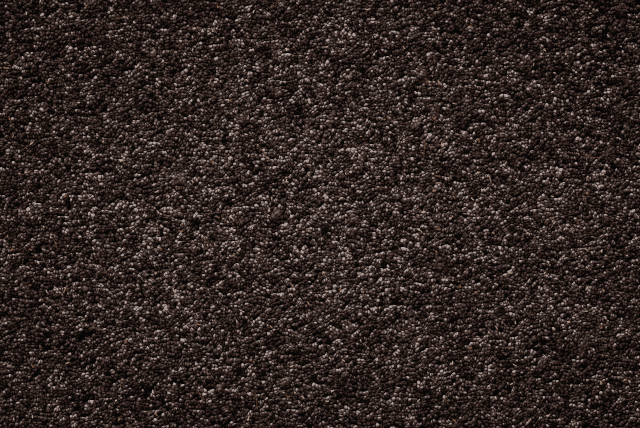
Give the GLSL for this texture, as a Shadertoy shader.

```glsl
#define GRAIN_FREQ 135.0
#define CRUMB_FREQ 66.0
#define CLOD_FREQ 15.0
#define PEBBLE_FREQ 34.0
#define FLECK_FREQ 23.0
#define FIBRE_FREQ 5.5
#define CONTRAST 1.65
#define VIGNETTE 1.6
#define LIGHT vec2(-0.28, 0.96)
#define PALE vec3(0.80, 0.70, 0.62)
#define RUST vec3(0.60, 0.40, 0.28)

vec3 hash3(vec2 p) {
    vec3 q = fract(p.xyx * vec3(0.1031, 0.1030, 0.0973));
    q += dot(q, q.yxz + 33.33);
    return fract((q.xxy + q.yzz) * q.zyx);
}

// Cellular grains: random tone, lit upper side, dark creases
float grains(vec2 p, float seed) {
    vec2 base = floor(p), toCentre = vec2(0.0);
    float nearest = 8.0, second = 8.0, tone = 0.0;
    for (int y = -1; y <= 1; y++)
    for (int x = -1; x <= 1; x++) {
        vec2 cell = base + vec2(x, y);
        vec3 rnd = hash3(cell + seed);
        vec2 d = p - cell - rnd.xy;
        float dist = length(d);
        if (dist < nearest) {
            second = nearest;
            nearest = dist;
            toCentre = d;
            tone = rnd.z;
        } else second = min(second, dist);
    }
    float crease = smoothstep(0.0, 0.5, second - nearest) - 0.58;
    return 1.2 * (tone - 0.5) + 1.6 * dot(toCentre, LIGHT) + crease;
}

// Scattered rounded lumps: x = tone, y = cover, z = shadow
vec3 lumps(vec2 p, float density, float seed) {
    vec2 base = floor(p);
    vec3 result = vec3(0.0);
    for (int y = -1; y <= 1; y++)
    for (int x = -1; x <= 1; x++) {
        vec2 cell = base + vec2(x, y);
        vec3 rnd = hash3(cell + seed);
        if (rnd.z > density) continue;
        vec2 d = p - cell - rnd.xy;
        float size = rnd.z / density;
        float angle = atan(d.y, d.x + 1e-5);
        float wobble = 0.13 * sin(3.0 * angle + 40.0 * rnd.x)
                     + 0.08 * sin(5.0 * angle + 40.0 * rnd.y);
        float radius = mix(0.11, 0.29, size * size) * (1.0 + wobble);
        float r = length(d) / radius;
        float cover = 1.0 - smoothstep(0.75, 1.1, r);
        float tone = 0.5 + 1.1 * dot(d, LIGHT) / radius - 0.5 * r * r;
        result.x = mix(result.x, tone, cover);
        result.y = max(result.y, cover);
        float fall = length(d + 0.45 * radius * LIGHT) / radius;
        result.z = max(result.z, 1.0 - smoothstep(0.5, 1.3, fall));
    }
    return result;
}

float addLumps(float tone, vec3 lump) {
    return mix(tone - 0.9 * lump.z, 0.6 * tone + lump.x, lump.y);
}

// Thin curved slivers, one per chosen cell: x = cover, y = random hue
vec2 slivers(vec2 p, float freq, float density, vec2 halfSize, float blur, float seed) {
    vec2 cell = floor(p * freq);
    vec3 rnd = hash3(cell + seed);
    vec3 shape = hash3(cell + seed + 71.0);
    vec2 d = p - (cell + 0.25 + 0.5 * rnd.xy) / freq;
    float turn = 6.2832 * shape.x;
    d = mat2(cos(turn), sin(turn), -sin(turn), cos(turn)) * d;
    float reach = halfSize.x * mix(0.35, 1.0, shape.y);
    d.y += 0.25 * (shape.z - 0.5) * d.x * d.x / reach;
    d.x -= clamp(d.x, -reach, reach);
    float cover = 1.0 - smoothstep(halfSize.y - blur, halfSize.y + blur, length(d));
    return vec2(cover * step(rnd.z, density), shape.z);
}

// Brown ramp from near black to dusty beige
vec3 soilColour(float tone) {
    float peak = max(tone - 1.0, 0.0);
    float v = clamp(0.193 + 0.105 * tone + 0.11 * peak * peak, 0.025, 0.68);
    return max(v - vec3(0.0, 0.060, 0.077) * smoothstep(0.0, 0.17, v), 0.012);
}

vec3 soil(vec2 p, vec2 uv, float pixel) {
    vec2 w = p + 0.003 * sin(p.yx * vec2(61.0, 53.0) + 2.0 * sin(p * 37.0));

    // Layered grain sizes
    float tone = grains(w * GRAIN_FREQ, 3.0)
               + 0.58 * grains(w * CRUMB_FREQ, 19.0)
               + 0.22 * grains(w * 27.0, 47.0);
    tone *= CONTRAST;
    tone = addLumps(tone, lumps(w * PEBBLE_FREQ, 0.30, 101.0));
    tone = addLumps(tone, lumps(w * CLOD_FREQ, 0.24, 157.0));

    // Broad unevenness and darker borders
    tone += 0.10 * sin(p.x * 9.0 + 2.0 * sin(p.y * 7.0)) * sin(p.y * 11.0 + p.x * 4.0);
    vec2 c = uv - 0.5;
    tone += VIGNETTE * (0.167 - dot(c, c));
    vec3 colour = soilColour(tone);

    // Dry fibres and pale mineral flecks
    vec2 fibre = slivers(p, FIBRE_FREQ, 0.30, vec2(0.026, 0.0011), 0.5 * pixel, 211.0);
    colour = mix(colour, 0.75 * RUST, 0.6 * fibre.x);
    vec2 fleck = slivers(p, FLECK_FREQ, 0.20, vec2(0.0035, 0.0015), 0.4 * pixel, 263.0);
    return mix(colour, mix(RUST, PALE, smoothstep(0.1, 0.6, fleck.y)), 0.85 * fleck.x);
}

void mainImage(out vec4 fragColor, in vec2 fragCoord) {
    float pixel = 1.0 / iResolution.y;
    vec3 sum = vec3(0.0);
    // Four samples per pixel smooth the edges
    for (int i = 0; i < 4; i++) {
        vec2 at = fragCoord + 0.5 * vec2(i % 2, i / 2) - 0.25;
        sum += soil(at * pixel, at / iResolution.xy, pixel);
    }
    fragColor = vec4(0.25 * sum, 1.0);
}
```
